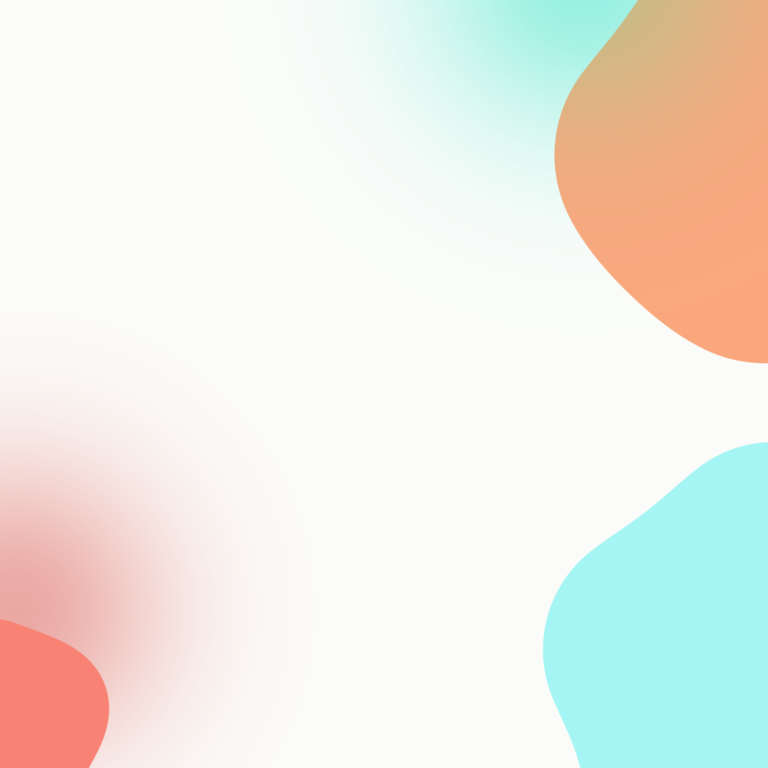
A WebGL 2 fragment shader for this background:

```glsl
#version 300 es
precision highp float;
// Pale paper with two soft Gaussian glows and three smooth flat blobs.
// Each blob is a smooth union of circles; the upper one is tinted by the
// teal glow, as if slightly translucent.

#define PAPER vec3(0.985, 0.988, 0.979)
#define TEAL vec3(0.580, 0.940, 0.880)
#define ROSE vec3(0.920, 0.660, 0.640)
#define ORANGE vec3(0.982, 0.656, 0.492)
#define OLIVE vec3(0.770, 0.740, 0.530)
#define CYAN vec3(0.642, 0.960, 0.957)
#define CORAL vec3(0.972, 0.510, 0.450)
#define WIDE_BLEND 0.078
#define TIGHT_BLEND 0.026
#define EDGE_SOFTNESS 0.0012

uniform vec2 u_resolution;
out vec4 fragColor;

float circle(vec2 p, vec2 center, float radius) {
    return length(p - center) - radius;
}

// Polynomial smooth minimum: merges two distances with a fillet of width k.
float smoothUnion(float a, float b, float k) {
    float h = max(k - abs(a - b), 0.0) / k;
    return min(a, b) - 0.25 * k * h * h;
}

float glow(vec2 p, vec2 center, float spread) {
    vec2 q = (p - center) / spread;
    return exp(-0.5 * dot(q, q));
}

float coverage(float d) {
    float w = max(EDGE_SOFTNESS, 0.75 / min(u_resolution.x, u_resolution.y));
    return 1.0 - smoothstep(-w, w, d);
}

float orangeBlob(vec2 p) {
    float d = circle(p, vec2(0.898, 0.798), 0.176);
    d = smoothUnion(d, circle(p, vec2(0.996, 0.707), 0.180), WIDE_BLEND);
    return smoothUnion(d, circle(p, vec2(0.990, 0.948), 0.160), WIDE_BLEND);
}

float cyanBlob(vec2 p) {
    float d = circle(p, vec2(0.870, 0.154), 0.163);
    d = smoothUnion(d, circle(p, vec2(1.008, 0.263), 0.1615), WIDE_BLEND);
    return smoothUnion(d, circle(p, vec2(0.924, -0.029), 0.159), WIDE_BLEND);
}

float coralBlob(vec2 p) {
    float d = circle(p, vec2(0.055, 0.078), 0.087);
    return smoothUnion(d, circle(p, vec2(-0.026, 0.049), 0.147), TIGHT_BLEND);
}

void main() {
    vec2 p = gl_FragCoord.xy / u_resolution;

    // Soft glows on the paper
    float tealGlow = glow(p, vec2(0.762, 1.039), 0.150);
    float roseGlow = glow(p, vec2(0.020, 0.206), 0.137);
    vec3 color = mix(PAPER, TEAL, tealGlow);
    color = mix(color, ROSE, roseGlow);

    // Flat blobs over the glows
    color = mix(color, mix(ORANGE, OLIVE, tealGlow), coverage(orangeBlob(p)));
    color = mix(color, CYAN, coverage(cyanBlob(p)));
    color = mix(color, CORAL, coverage(coralBlob(p)));

    fragColor = vec4(color, 1.0);
}
```
